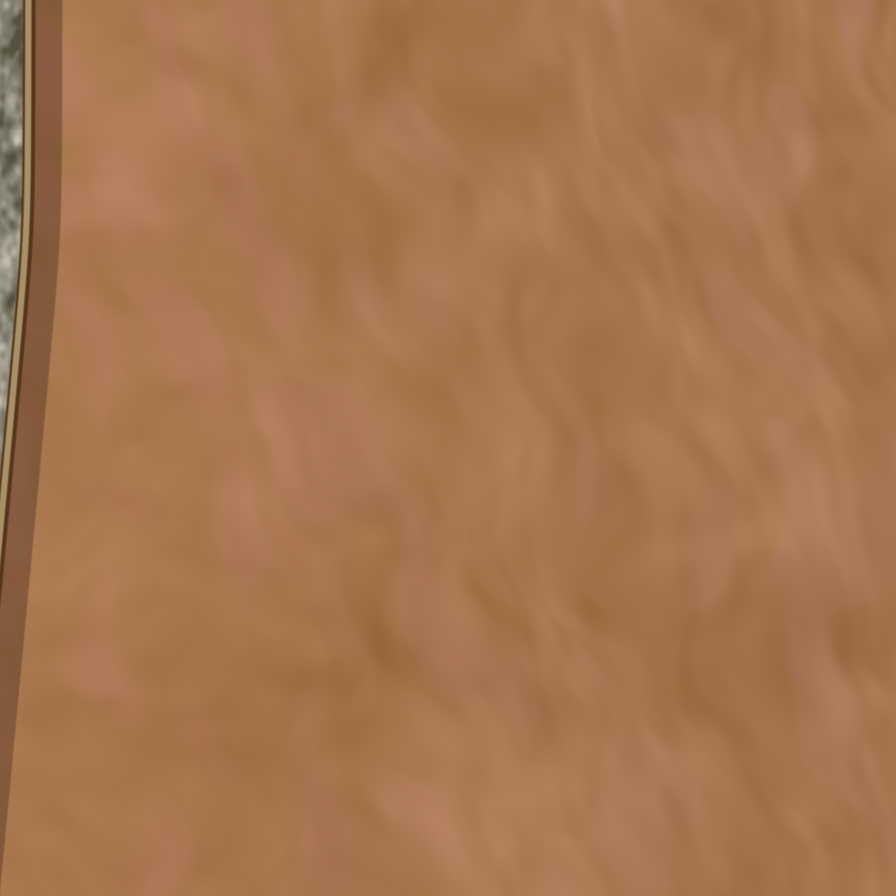
This texture is drawn by a WebGL 1 fragment shader. Its source:

```glsl
precision highp float;
// Soft tan suede with slanted nap, beside a curved silver strip with gold trim.
uniform vec2 u_resolution;

#define LIGHT_TAN vec3(0.685, 0.490, 0.338)
#define DARK_TAN vec3(0.635, 0.442, 0.285)
#define ROSE_TINT vec3(0.020, 0.010, 0.036)
#define SHADOW_BROWN vec3(0.500, 0.335, 0.220)
#define SEAM_BROWN vec3(0.330, 0.210, 0.110)
#define GOLD vec3(0.660, 0.570, 0.400)
#define SILVER_DARK vec3(0.400, 0.390, 0.320)
#define SILVER_LIGHT vec3(0.740, 0.720, 0.660)
#define NAP_SLANT 0.32
#define NAP_CONTRAST 0.85
#define SHADOW_WIDTH 0.030
#define EDGE_SOFTNESS 0.0015

vec3 hash3(vec2 cell) {
  vec3 p = fract(cell.xyx * vec3(0.1031, 0.1030, 0.0973));
  p += dot(p, p.yxz + 33.33);
  return fract((p.xxy + p.yzz) * p.zyx);
}

// Smooth cellular noise: one signed soft spot per cell, about -1 to 1.
float spots(vec2 p) {
  vec2 cell = floor(p);
  float sum = 0.0;
  for (int j = -1; j <= 1; j++) {
    for (int i = -1; i <= 1; i++) {
      vec2 neighbour = cell + vec2(float(i), float(j));
      vec3 h = hash3(neighbour + 71.0);
      vec2 d = p - neighbour - h.xy;
      float falloff = max(0.0, 1.0 - dot(d, d));
      sum += (2.0 * h.z - 1.0) * falloff * falloff * falloff;
    }
  }
  return sum * 1.3;
}

// Layered sines bend the nap so that it wanders.
vec2 bend(vec2 p) {
  return vec2(sin(p.y * 9.0 + 2.0 * sin(p.x * 7.0)) + 0.5 * sin(p.y * 23.0 + p.x * 11.0),
              sin(p.x * 11.0 + 1.7 * sin(p.y * 6.0)) + 0.5 * sin(p.x * 19.0 - p.y * 13.0));
}

vec3 suede(vec2 uv) {
  vec2 p = uv + 0.012 * bend(uv);
  p += 0.022 * vec2(spots(uv * 9.0), spots(uv * 9.0 + 40.0));
  float c = cos(NAP_SLANT);
  float s = sin(NAP_SLANT);
  vec2 nap = vec2(c * p.x + s * p.y, c * p.y - s * p.x);

  // Broad patches, then slanted fibres that grow clearer to the right.
  float patches = 0.34 * spots(p * 5.0 + 3.0) + 0.36 * spots(p * vec2(12.0, 17.0));
  float fibres = 0.50 * spots(nap * vec2(27.0, 10.0))
               + 0.36 * spots(nap * vec2(52.0, 20.0) + 9.0);
  float mottle = 0.30 * spots(p * vec2(24.0, 36.0) + 17.0);
  float clarity = smoothstep(0.1, 0.85, uv.x + 0.15 * uv.y);
  float tone = patches + mix(mottle, fibres, 0.2 + 0.8 * clarity);
  vec3 colour = mix(DARK_TAN, LIGHT_TAN, 0.5 + NAP_CONTRAST * tone);

  // Rosy creases, strongest around the middle.
  float crease = spots(nap * vec2(19.0, 9.0) + 25.0) + 0.5 * spots(p * 8.0 + 60.0);
  colour += ROSE_TINT * (smoothstep(0.05, 0.9, crease) - 0.18);

  // Warm light from the left fades to the right.
  colour += vec3(0.022, 0.012, 0.002) * (0.45 - uv.x);
  return colour;
}

vec3 silver(vec2 uv) {
  float crinkle = spots(uv * vec2(75.0, 42.0)) + 0.6 * spots(uv * vec2(150.0, 95.0));
  float shine = 0.38 + 0.45 * crinkle + 0.7 * (0.8 - uv.y);
  return mix(SILVER_DARK, SILVER_LIGHT, clamp(shine, -0.2, 1.1));
}

// Smooth step from 0 to 1 as x passes the boundary.
float beyond(float boundary, float x) {
  return smoothstep(-EDGE_SOFTNESS, EDGE_SOFTNESS, x - boundary);
}

void main() {
  vec2 uv = gl_FragCoord.xy / u_resolution;

  // The strip is upright above, then curves out to the left.
  float fall = 0.74 - uv.y;
  float drop = 0.5 * (fall + sqrt(fall * fall + 0.004));
  float rim = 0.040 - 0.095 * drop;
  float shadowEnd = rim + SHADOW_WIDTH;

  vec3 colour = silver(uv);
  colour = mix(colour, SEAM_BROWN, beyond(rim - 0.0140, uv.x));
  colour = mix(colour, GOLD, beyond(rim - 0.0115, uv.x));
  colour = mix(colour, SEAM_BROWN, beyond(rim - 0.0045, uv.x));

  vec3 leather = suede(uv);
  vec3 shaded = SHADOW_BROWN + 0.5 * (leather - DARK_TAN);
  vec3 ground = mix(shaded, leather, beyond(shadowEnd, uv.x));
  colour = mix(colour, ground, beyond(rim, uv.x));

  gl_FragColor = vec4(clamp(colour, 0.0, 1.0), 1.0);
}
```
